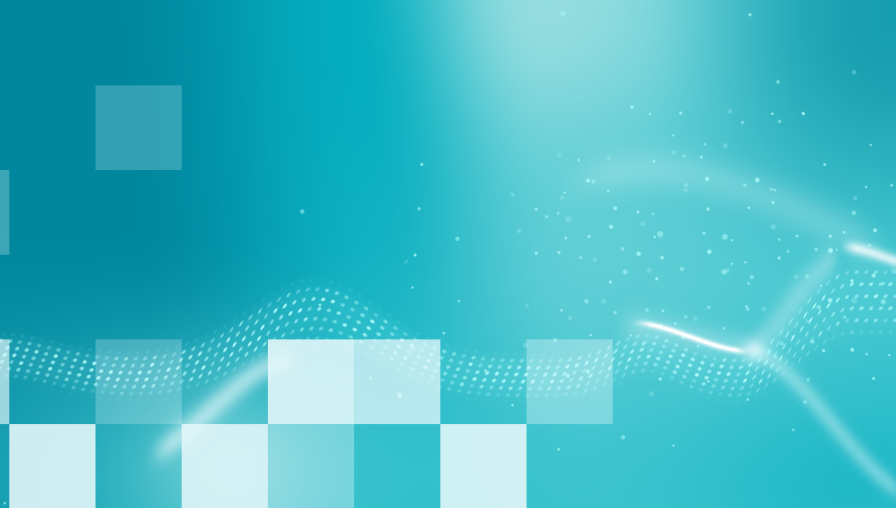
This background is drawn by a Shadertoy shader. Its source:

```glsl
const vec3 DEEP = vec3(0.0, 0.53, 0.62);
const vec3 VIVID = vec3(0.02, 0.68, 0.75);
const vec3 AQUA = vec3(0.24, 0.77, 0.81);
const vec3 PALE = vec3(0.60, 0.87, 0.88);
const vec3 SHADE = vec3(0.07, 0.60, 0.67);
const vec3 SPARK = vec3(0.66, 0.97, 0.97);
const vec3 FROST = vec3(0.90, 0.97, 0.98);

const vec2 TILE_SIZE = vec2(0.1697, 0.1667);
const vec2 TILE_ORIGIN = vec2(0.0183, -0.0015);
const float MESH_ROWS = 8.0;
const float MESH_STEP = 0.019;
const float DOT_RADIUS = 0.0037;
const float SPARK_CELL = 0.047;

// Each tile: column, row, opacity
const int TILE_COUNT = 11;
const vec3 TILES[TILE_COUNT] = vec3[](
    vec3(0, 0, 0.88), vec3(2, 0, 0.86), vec3(3, 0, 0.36), vec3(5, 0, 0.88),
    vec3(-1, 1, 0.65), vec3(1, 1, 0.24), vec3(3, 1, 0.88), vec3(4, 1, 0.74),
    vec3(6, 1, 0.36), vec3(-1, 3, 0.27), vec3(1, 4, 0.22));

vec3 hash3(vec2 cell) {
    vec3 h = fract(cell.xyx * vec3(0.1031, 0.1030, 0.0973));
    h += dot(h, h.yxz + 33.33);
    return fract((h.xxy + h.yzz) * h.zyx);
}

float blob(vec2 p, vec2 center, vec2 radius) {
    vec2 q = (p - center) / radius;
    return exp(-dot(q, q));
}

float bump(float x, float center, float width) {
    float q = (x - center) / width;
    return exp(-q * q);
}

// Soft S-shaped strand of light, lifted by bend in the middle
float strand(vec2 p, vec2 a, vec2 b, float bend, float width) {
    float t = clamp((p.x - a.x) / (b.x - a.x), 0.0, 1.0);
    float y = mix(a.y, b.y, t * t * (3.0 - 2.0 * t)) + bend * 4.0 * t * (1.0 - t);
    float slope = (6.0 * t * (1.0 - t) * (b.y - a.y) + 4.0 * bend * (1.0 - 2.0 * t)) / (b.x - a.x);
    float d = (p.y - y) / sqrt(1.0 + slope * slope);
    return bump(d, 0.0, width) * smoothstep(0.0, 0.2, t) * smoothstep(1.0, 0.85, t);
}

vec3 backdrop(vec2 p) {
    vec3 color = mix(DEEP, VIVID, smoothstep(0.3, 0.78, p.x + 0.08 * p.y));
    float edge = smoothstep(0.68, 1.05, p.x - 0.16 * (1.0 - p.y));
    color = mix(color, AQUA, edge);
    color = mix(color, AQUA, 0.8 * smoothstep(0.55, 0.05, p.y) * smoothstep(-0.5, 0.5, p.x));
    color = mix(color, PALE, 0.95 * edge * blob(p, vec2(1.08, 1.0), vec2(0.36, 0.34)));
    color = mix(color, PALE, 0.32 * blob(p, vec2(1.2, 0.45), vec2(0.42, 0.25)));
    color = mix(color, SHADE, 0.9 * smoothstep(1.25, 1.75, p.x) * smoothstep(0.42, 0.95, p.y));
    color = mix(color, VIVID, 0.5 * blob(p, vec2(1.7, 0.05), vec2(0.35, 0.2)));
    return mix(color, PALE, 0.55 * blob(p, vec2(0.45, 0.08), vec2(0.17, 0.16)));
}

// Dotted sheet hanging below a rolling crest
float mesh(vec2 p, float pixel) {
    float dome = bump(p.x, 0.62, 0.18);
    float rise = smoothstep(1.45, 1.68, p.x);
    float crest = 0.31 + 0.15 * dome + 0.19 * rise
        + 0.05 * bump(p.x, 1.27, 0.09) + 0.04 * bump(p.x, 0.0, 0.15);
    float depth = 0.11 + 0.045 * dome + 0.08 * rise;
    float v = (crest - p.y) / depth;
    vec2 grid = vec2((p.x + 0.4 * (crest - p.y)) / MESH_STEP, v * MESH_ROWS);
    vec2 offset = (fract(grid) - 0.5) * vec2(MESH_STEP, depth / MESH_ROWS);
    float dots = 1.0 - smoothstep(DOT_RADIUS - pixel, DOT_RADIUS + pixel, length(offset));
    float fade = smoothstep(0.0, 0.3, v) * smoothstep(1.0, 0.55, v);
    return fade * (0.1 + dots * (0.4 + 0.5 * hash3(floor(grid)).x));
}

// Scattered particles, denser toward the right
float sparkles(vec2 p, float pixel) {
    float density = 0.5 * blob(p, vec2(1.46, 0.5), vec2(0.36, 0.24))
        + 0.2 * bump(p.y, 0.43, 0.2) * smoothstep(0.2, 1.1, p.x);
    float light = 0.0;
    for (int i = 0; i < 3; i++) {
        float layer = float(i);
        vec2 q = p / (SPARK_CELL * (1.0 + 0.35 * layer)) + 17.3 * layer;
        vec3 h = hash3(floor(q) + 41.0 * layer);
        vec2 offset = (fract(q) - 0.2 - 0.6 * h.xy) * SPARK_CELL * (1.0 + 0.35 * layer);
        float radius = mix(0.002, 0.005, h.x * h.y) + 0.001 * layer;
        float disc = 1.0 - smoothstep(radius - pixel, radius + pixel, length(offset));
        light += disc * step(h.z, density) * mix(0.85, 0.3, layer * 0.5);
    }
    return min(light, 1.0);
}

void mainImage(out vec4 fragColor, in vec2 fragCoord) {
    vec2 p = fragCoord / iResolution.y;
    float pixel = 1.0 / iResolution.y;
    vec3 color = backdrop(p);

    // Broad haze and wave edges
    float haze = 0.22 * strand(p, vec2(1.08, 0.62), vec2(1.78, 0.48), 0.09, 0.04);
    haze += 0.32 * strand(p, vec2(1.45, 0.30), vec2(1.66, 0.49), 0.0, 0.025);
    haze += 0.38 * strand(p, vec2(1.43, 0.31), vec2(1.80, 0.02), 0.03, 0.018);
    haze += 0.60 * strand(p, vec2(0.28, 0.10), vec2(0.60, 0.29), 0.02, 0.024);
    haze += 0.30 * strand(p, vec2(1.20, 0.36), vec2(1.52, 0.31), 0.0, 0.03);
    color = mix(color, FROST, min(haze, 1.0));

    // Dots, particles and bright crests
    color = mix(color, SPARK, mesh(p, pixel));
    color = mix(color, SPARK, sparkles(p, pixel));
    float glint = strand(p, vec2(1.24, 0.365), vec2(1.48, 0.308), 0.0, 0.006);
    glint += 0.75 * strand(p, vec2(1.65, 0.515), vec2(1.84, 0.47), 0.0, 0.012);
    color = mix(color, vec3(1.0), min(glint, 1.0));

    // Translucent tiles
    for (int i = 0; i < TILE_COUNT; i++) {
        vec2 center = TILE_ORIGIN + (TILES[i].xy + 0.5) * TILE_SIZE;
        vec2 d = abs(p - center) - 0.5 * TILE_SIZE;
        float cover = clamp(0.5 - max(d.x, d.y) / pixel, 0.0, 1.0);
        color = mix(color, FROST, cover * TILES[i].z);
    }
    fragColor = vec4(color, 1.0);
}
```
